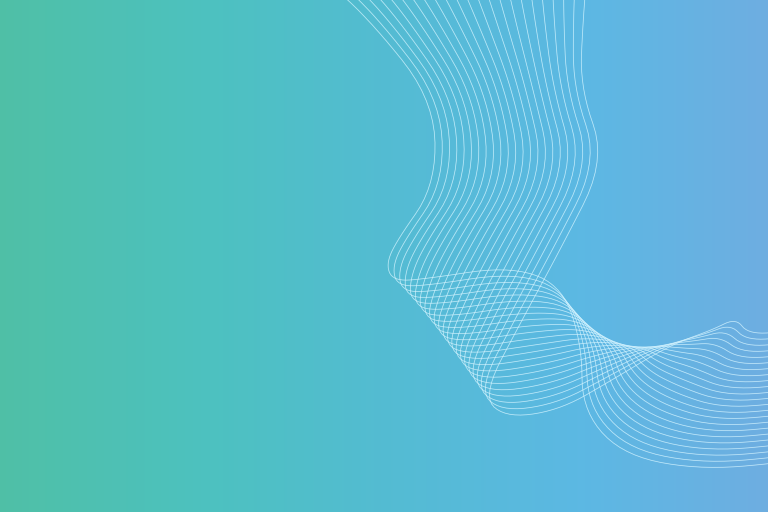
Write a Shadertoy shader that draws this background.

```glsl
// A ribbon of fine pale lines twists down over a green-to-blue gradient.
// Each line is a quadratic B-spline whose control points are blended
// between two edge curves, so the folds and woven crossings arise by themselves.

const float GRID_HEIGHT = 512.0;   // canvas height in grid units
const float GRID_WIDTH = 768.0;    // width spanned by the gradient
const int LINE_COUNT = 23;
const int KNOT_COUNT = 16;
const int CHORDS = 8;              // straight pieces per spline arc
const float LINE_WIDTH = 1.0;      // in grid units
const float LINE_OPACITY = 0.62;

const vec3 LINE_COLOR = vec3(0.84, 0.96, 1.0);
const vec3 GREEN = vec3(0.310, 0.750, 0.650);
const vec3 TEAL = vec3(0.300, 0.757, 0.750);
const vec3 CYAN = vec3(0.325, 0.735, 0.820);
const vec3 AZURE = vec3(0.360, 0.720, 0.890);
const vec3 PERIWINKLE = vec3(0.430, 0.680, 0.880);

// Control points of the two ribbon edges, measured from the upper left.
const vec2 EDGE_A[KNOT_COUNT] = vec2[KNOT_COUNT](
    vec2(320, -25), vec2(370, 20), vec2(434, 100), vec2(436, 185),
    vec2(395, 243), vec2(386, 266), vec2(394, 281), vec2(425, 279),
    vec2(510, 266), vec2(562, 285), vec2(582, 345), vec2(582, 410),
    vec2(622, 455), vec2(700, 470), vec2(790, 462), vec2(850, 450));
const vec2 EDGE_B[KNOT_COUNT] = vec2[KNOT_COUNT](
    vec2(588, -40), vec2(583, 20), vec2(580, 88), vec2(606, 160),
    vec2(560, 250), vec2(522, 320), vec2(482, 396), vec2(506, 418),
    vec2(560, 410), vec2(612, 380), vec2(670, 345), vec2(712, 330),
    vec2(736, 318), vec2(748, 334), vec2(785, 332), vec2(840, 325));

float segmentDistance(vec2 p, vec2 a, vec2 b) {
    vec2 ap = p - a, ab = b - a;
    return length(ap - ab * clamp(dot(ap, ab) / dot(ab, ab), 0.0, 1.0));
}

// Distance to a quadratic Bezier arc, approximated by short chords.
float arcDistance(vec2 p, vec2 a, vec2 b, vec2 c) {
    float nearest = 1e5;
    vec2 previous = a;
    for (int i = 1; i <= CHORDS; i++) {
        float t = float(i) / float(CHORDS);
        vec2 current = mix(mix(a, b, t), mix(b, c, t), t);
        nearest = min(nearest, segmentDistance(p, previous, current));
        previous = current;
    }
    return nearest;
}

vec2 ribbonKnot(int i, float blend) {
    return mix(EDGE_A[i], EDGE_B[i], blend);
}

// Distance to one ribbon line; arcs whose bounds lie beyond reach are skipped.
float ribbonDistance(vec2 p, float blend, float reach) {
    float nearest = 1e5;
    vec2 knot = ribbonKnot(1, blend);
    vec2 start = 0.5 * (ribbonKnot(0, blend) + knot);
    for (int i = 2; i < KNOT_COUNT; i++) {
        vec2 next = ribbonKnot(i, blend);
        vec2 end = 0.5 * (knot + next);
        vec2 low = min(min(start, knot), end) - reach;
        vec2 high = max(max(start, knot), end) + reach;
        if (all(greaterThan(p, low)) && all(lessThan(p, high))) {
            nearest = min(nearest, arcDistance(p, start, knot, end));
        }
        start = end;
        knot = next;
    }
    return nearest;
}

// Horizontal gradient through five colour stops.
vec3 backdrop(float x) {
    vec3 color = mix(GREEN, TEAL, clamp(x / 0.27, 0.0, 1.0));
    color = mix(color, CYAN, clamp((x - 0.27) / 0.22, 0.0, 1.0));
    color = mix(color, AZURE, clamp((x - 0.49) / 0.27, 0.0, 1.0));
    return mix(color, PERIWINKLE, clamp((x - 0.76) / 0.24, 0.0, 1.0));
}

void mainImage(out vec4 fragColor, in vec2 fragCoord) {
    float pixel = GRID_HEIGHT / iResolution.y;
    vec2 p = vec2(fragCoord.x, iResolution.y - fragCoord.y) * pixel;
    vec3 color = backdrop(p.x / GRID_WIDTH);

    // Lines thinner than a pixel fade rather than widen.
    float reach = max(pixel, LINE_WIDTH);
    float strength = LINE_OPACITY * LINE_WIDTH / reach;
    for (int i = 0; i < LINE_COUNT; i++) {
        float blend = float(i) / float(LINE_COUNT - 1);
        float d = ribbonDistance(p, blend, reach);
        float coverage = 1.0 - smoothstep(0.0, reach, d);
        color = mix(color, LINE_COLOR, strength * coverage);
    }
    fragColor = vec4(color, 1.0);
}
```
